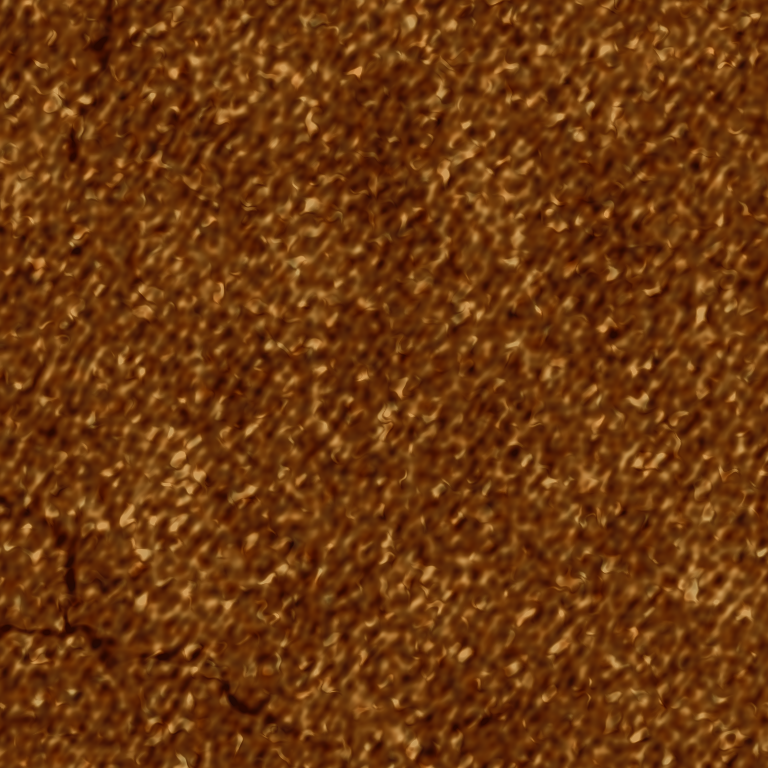
A Shadertoy shader for this texture:

```glsl
const float STREAK_ANGLE = 0.96;
const vec2  STREAK_FREQ = vec2(34.0, 84.0);   // along, across
const float CRUMB_FREQ = 72.0;
const float PATCH_FREQ = 7.0;
const float GRAIN_CELLS = 40.0;
const float GRAIN_SHARE = 0.62;
const float GRAIN_SOFTNESS = 0.13;            // in cells
const vec2  SHADOW_SHIFT = vec2(-0.16, 0.20); // in cells
const float STREAK_GAIN = 3.5;
const float CRUMB_GAIN = 3.3;
const float PATCH_GAIN = 1.5;
const float GRAIN_GAIN = 1.75;
const float SHADOW_GAIN = 0.75;
const float CRACK_GAIN = 2.5;
const float CRACK_WIDTH = 0.008;
const float TONE_BIAS = -0.08;
const vec3  HUE_SHIFT = vec3(0.10, -0.03, -0.07);

// Palette and the tone at which each colour sits
const vec3 SOIL[8] = vec3[8](
    vec3(0.16, 0.03, 0.00), vec3(0.28, 0.08, 0.01),
    vec3(0.35, 0.14, 0.02), vec3(0.40, 0.19, 0.03),
    vec3(0.46, 0.25, 0.05), vec3(0.54, 0.33, 0.11),
    vec3(0.64, 0.42, 0.17), vec3(0.80, 0.60, 0.34));
const float TONE[8] = float[8](-3.2, -1.8, -0.88, -0.05, 0.67, 1.28, 1.88, 3.0);

// Crack segments: start xy, end xy
const vec4 CRACKS[10] = vec4[10](
    vec4(-0.02, 0.175, 0.11, 0.177), vec4(0.11, 0.177, 0.15, 0.145),
    vec4(0.15, 0.145, 0.27, 0.14),   vec4(0.27, 0.14, 0.31, 0.08),
    vec4(0.31, 0.08, 0.43, 0.025),   vec4(0.09, 0.30, 0.092, 0.18),
    vec4(0.0, 0.35, 0.09, 0.30),     vec4(0.14, 1.02, 0.13, 0.91),
    vec4(0.13, 0.91, 0.105, 0.86),   vec4(0.105, 0.86, 0.097, 0.79));

vec2 hash22(vec2 p) {
    vec3 q = fract(vec3(p.xyx) * vec3(0.1031, 0.1030, 0.0973));
    q += dot(q, q.yzx + 33.33);
    return fract((q.xx + q.yz) * q.zy);
}

mat2 rotation(float a) {
    float c = cos(a), s = sin(a);
    return mat2(c, -s, s, c);
}

float cornerSlope(vec2 cell, vec2 corner, vec2 f) {
    return dot(hash22(cell + corner) * 2.0 - 1.0, f - corner);
}

float gradientNoise(vec2 p) {
    vec2 i = floor(p), f = fract(p);
    vec2 u = f * f * f * (f * (f * 6.0 - 15.0) + 10.0);
    return mix(
        mix(cornerSlope(i, vec2(0, 0), f), cornerSlope(i, vec2(1, 0), f), u.x),
        mix(cornerSlope(i, vec2(0, 1), f), cornerSlope(i, vec2(1, 1), f), u.x), u.y);
}

// Soft chipped grains scattered one per cell; returns brightness
float grains(vec2 p) {
    vec2 base = floor(p);
    float light = 0.0;
    for (int y = -1; y <= 1; y++)
    for (int x = -1; x <= 1; x++) {
        vec2 cell = base + vec2(x, y);
        vec2 place = hash22(cell + 17.0);
        vec2 kind = hash22(cell + 91.0);
        vec2 form = hash22(cell + 143.0);
        if (kind.x > GRAIN_SHARE) continue;
        float turn = STREAK_ANGLE + (form.x - 0.5) * 2.6;
        vec2 d = rotation(turn) * (p - cell - place);
        d.x *= mix(0.5, 1.0, form.y);
        d.x += d.y * (kind.y - 0.5);
        vec2 a = abs(d);
        float chip = max(max(a.x, a.y), (a.x + a.y) * 0.76);
        float radius = mix(0.12, 0.36, kind.y * kind.y);
        float body = 1.0 - smoothstep(-GRAIN_SOFTNESS, GRAIN_SOFTNESS, chip - radius);
        light = max(light, body * mix(0.55, 1.25, fract(form.x * 7.0 + place.y)));
    }
    return light;
}

// Broken dark fissures with wandering edges
float cracks(vec2 p) {
    p += 0.022 * vec2(gradientNoise(p * 26.0), gradientNoise(p * 26.0 + 40.0));
    float nearest = 1.0;
    for (int i = 0; i < 10; i++) {
        vec2 a = CRACKS[i].xy, span = CRACKS[i].zw - a;
        float t = clamp(dot(p - a, span) / dot(span, span), 0.0, 1.0);
        nearest = min(nearest, length(p - a - span * t));
    }
    float width = CRACK_WIDTH * (1.0 + 1.3 * gradientNoise(p * 18.0 + 9.0));
    float strength = 0.8 + 1.2 * gradientNoise(p * 14.0 + 70.0);
    return strength * (1.0 - smoothstep(0.15 * width, 1.5 * width, nearest));
}

vec3 soilColour(float tone) {
    vec3 colour = SOIL[0];
    for (int i = 1; i < 8; i++) {
        float t = clamp((tone - TONE[i - 1]) / (TONE[i] - TONE[i - 1]), 0.0, 1.0);
        colour = mix(colour, SOIL[i], t);
    }
    return colour;
}

void mainImage(out vec4 fragColor, in vec2 fragCoord) {
    vec2 uv = fragCoord / iResolution.y;

    // Ground: slanted fibres, crumbs and broad patches
    vec2 bend = 0.012 * vec2(gradientNoise(uv * 12.0), gradientNoise(uv * 12.0 + 31.0));
    vec2 slanted = rotation(STREAK_ANGLE) * (uv + bend);
    float tone = TONE_BIAS;
    tone += STREAK_GAIN * gradientNoise(slanted * STREAK_FREQ + 200.0);
    tone += CRUMB_GAIN * gradientNoise(uv * CRUMB_FREQ + 60.0);
    tone += PATCH_GAIN * gradientNoise(uv * PATCH_FREQ + 5.0);

    // Grains, their shadows and the cracks
    vec2 field = uv * GRAIN_CELLS + 0.7 * gradientNoise(uv * 60.0 + 13.0);
    float grain = grains(field);
    float shadow = grains(field + SHADOW_SHIFT) * (1.0 - min(grain, 1.0));
    tone += GRAIN_GAIN * grain - SHADOW_GAIN * shadow - CRACK_GAIN * cracks(uv);

    // Slight drift between reddish and olive
    float hue = gradientNoise(uv * 48.0 + 300.0);
    vec3 colour = soilColour(tone) + HUE_SHIFT * hue * (0.5 + 0.5 * grain);
    fragColor = vec4(clamp(colour, 0.0, 1.0), 1.0);
}
```
